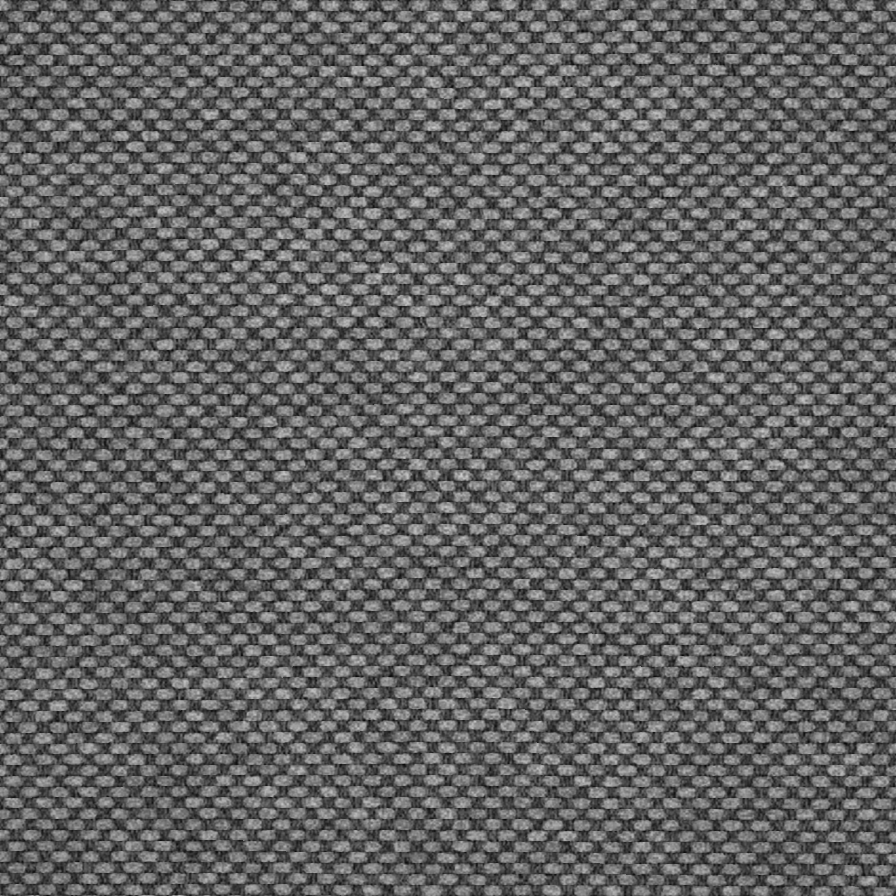
This texture is drawn by a Shadertoy shader. Its source:

```glsl
float hash(vec2 p) {
    vec3 q = fract(vec3(p.xyx) * 0.1031);
    q += dot(q, q.yzx + 33.33);
    return fract((q.x + q.y) * q.z);
}

float noise(vec2 p) {
    vec2 i = floor(p), f = fract(p);
    f = f * f * (3.0 - 2.0 * f);
    return mix(mix(hash(i), hash(i + vec2(1, 0)), f.x),
               mix(hash(i + vec2(0, 1)), hash(i + vec2(1, 1)), f.x), f.y);
}

// Dark warp strands that show between the pale floats
float warpYarn(vec2 uv, float column) {
    float wobble = noise(uv * vec2(70.0, 170.0)) - 0.5;
    float strands = cos(6.28318 * (column * 6.0 + wobble));
    float fibre = noise(uv * vec2(400.0, 290.0) + 5.0) - 0.5;
    return 0.27 + 0.035 * strands + 0.24 * fibre;
}

// Pale weft float: x holds its coverage, y its tone
vec2 weftFloat(vec2 uv, vec2 local, vec2 id, float pixel) {
    float variation = hash(id + 7.0);
    vec2 center = (vec2(hash(id + 19.0), hash(id + 43.0)) - 0.5) * vec2(0.06, 0.12);
    vec2 halfSize = vec2(0.27 + 0.04 * variation, 0.46 + 0.07 * hash(id + 61.0));
    vec2 q = abs(local - center) / halfSize;
    float frayed = 0.36 * (noise(uv * vec2(310.0, 340.0)) - 0.5);
    float edge = pow(dot(q * q * q, vec2(1.0)), 1.0 / 3.0) + frayed;
    float blur = 0.2 + pixel * 80.0;
    float coverage = 1.0 - smoothstep(1.0 - blur, 1.0 + blur, edge);
    float fibre = noise(uv * vec2(330.0, 380.0) + 31.0) - 0.5;
    float tone = 0.58 + 0.08 * (variation - 0.5) + 0.25 * fibre;
    return vec2(coverage, tone - 0.05 * dot(q, q));
}

void mainImage(out vec4 fragColor, in vec2 fragCoord) {
    vec2 uv = fragCoord / iResolution.xy;
    float pixel = 1.0 / iResolution.y;

    // Gentle distortion of the weave
    vec2 warped = uv + 0.004 * (vec2(noise(uv * 5.0), noise(uv * 4.0 + 17.0)) - 0.5);

    // Alternate rows shift by half a repeat
    vec2 grid = warped * vec2(30.0, 82.0);
    float row = floor(grid.y);
    float column = grid.x + 0.5 * mod(row, 2.0);
    vec2 local = vec2(fract(column), fract(grid.y)) - 0.5;
    vec2 pale = weftFloat(uv, local, vec2(floor(column), row), pixel);

    // Shadow in the seams between rows
    float seam = smoothstep(0.25, 0.5, abs(local.y));
    float dark = warpYarn(uv, grid.x) - 0.05 * seam;
    float gray = mix(dark, pale.y, pale.x);

    // Fine fuzz and broad uneven light
    gray += 0.14 * (noise(uv * 470.0) - 0.5);
    gray *= 0.94 + 0.07 * noise(uv * vec2(6.0, 9.0));
    vec2 fromLight = uv - vec2(0.55, 0.6);
    gray *= 1.03 - 0.18 * dot(fromLight, fromLight);

    fragColor = vec4(vec3(clamp(gray, 0.0, 1.0)), 1.0);
}
```
